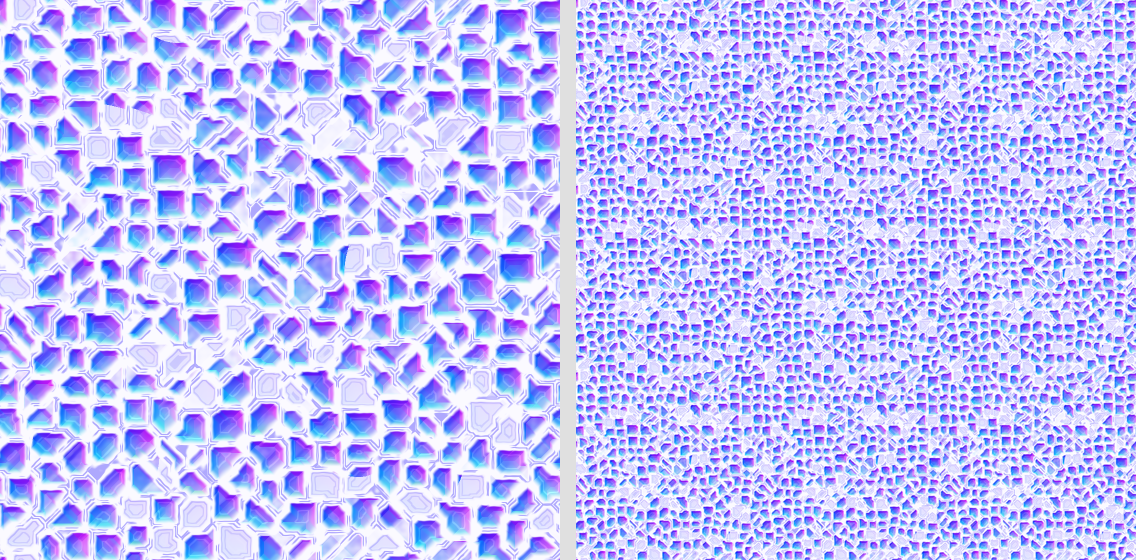
Left: one tile. Right: repeated 3 by 3.
Reproduce this texture map procedurally as a WebGL 2 fragment shader.

```glsl
#version 300 es
precision highp float;

uniform vec2 u_resolution;
out vec4 fragColor;

#define CELLS 18          // grains along one side of the tile
#define JITTER 0.84       // scatter of the grain centres
#define RIM 0.13          // where the white gap ends
#define BODY 0.37         // where the full colour begins
#define TILT 0.40         // colour swing of the bevels
#define PALE_SHARE 0.14   // share of washed-out grains
#define SEAM_WIDTH 0.045  // thickness of the thin lines

const vec3 WHITE = vec3(0.985, 0.98, 1.0);
const vec3 FLAT_BLUE = vec3(0.47, 0.49, 0.99);
const vec3 SEAM_VIOLET = vec3(0.50, 0.46, 0.99);
const vec3 PALE_LILAC = vec3(0.92, 0.91, 1.0);

// Integer hash on a lattice that wraps after `period` steps
vec2 hash(ivec2 cell, int period, uint seed) {
    uvec2 v = uvec2((cell % period + period) % period) + seed * 97u;
    for (int i = 0; i < 2; i++) {
        v = v * 1664525u + 1013904223u;
        v.x += v.y * 1664525u;
        v.y += v.x * 1664525u;
        v ^= v >> 16u;
    }
    return vec2(v) * exp2(-32.0);
}

float cornerSlope(ivec2 cell, vec2 offset, int period, uint seed) {
    float angle = 6.2832 * hash(cell, period, seed).x;
    return dot(vec2(cos(angle), sin(angle)), offset);
}

// Wrapping gradient noise, about -0.7 to 0.7
float noise(vec2 uv, int period, uint seed) {
    vec2 p = uv * float(period);
    ivec2 c = ivec2(floor(p));
    vec2 f = fract(p);
    vec2 w = f * f * f * (f * (f * 6.0 - 15.0) + 10.0);
    ivec2 e = ivec2(1, 0);
    float low = mix(cornerSlope(c, f, period, seed),
                    cornerSlope(c + e.xy, f - vec2(1, 0), period, seed), w.x);
    float high = mix(cornerSlope(c + e.yx, f - vec2(0, 1), period, seed),
                     cornerSlope(c + e.xx, f - vec2(1, 1), period, seed), w.x);
    return mix(low, high, w.y);
}

float squareDistance(vec2 v) { return max(abs(v.x), abs(v.y)); }

// Slope of the square distance, softened along the diagonals
vec2 facet(vec2 v) {
    const float soft = 0.09;
    float alongX = smoothstep(-soft, soft, abs(v.x) - abs(v.y));
    return clamp(v / soft, -1.0, 1.0) * vec2(alongX, 1.0 - alongX);
}

float line(float value, float level) {
    return 1.0 - smoothstep(0.4 * SEAM_WIDTH, 1.3 * SEAM_WIDTH, abs(value - level));
}

vec3 crystals(vec2 uv) {
    // Nearest and second nearest centre in square distance
    vec2 p = uv * float(CELLS);
    ivec2 base = ivec2(floor(p)), id = base;
    vec2 near = vec2(9.0), next = vec2(9.0);
    for (int y = -2; y <= 2; y++)
    for (int x = -2; x <= 2; x++) {
        ivec2 cell = base + ivec2(x, y);
        vec2 centre = vec2(cell) + 0.5 + JITTER * (hash(cell, CELLS, 1u) - 0.5);
        vec2 v = p - centre;
        float d = squareDistance(v);
        if (d < squareDistance(near)) { next = near; near = v; id = cell; }
        else if (d < squareDistance(next)) next = v;
    }
    float ripple = noise(uv, CELLS * 4, 2u);
    float edge = squareDistance(next) - squareDistance(near) + 0.05 * ripple;
    vec2 outward = 0.5 * (facet(near) - facet(next));
    vec2 traits = hash(id, CELLS, 3u);
    vec2 lean = hash(id, CELLS, 4u) - 0.5;

    // Bevelled body: steep at the rim, calmer inside
    float steep = 1.0 - 0.7 * smoothstep(0.25, 0.8, edge);
    vec2 sheen = vec2(noise(uv, CELLS * 2, 5u), noise(uv, CELLS * 2, 6u));
    vec2 slope = 0.75 * outward * steep + 0.7 * near + 0.45 * lean + 0.35 * sheen;
    slope = clamp(slope, -1.0, 1.0);
    vec3 body = FLAT_BLUE + vec3(TILT * slope.x, -TILT * slope.y, -0.03 * abs(slope.y));
    body.b -= 0.12 * smoothstep(0.3, 0.9, -slope.y) * smoothstep(0.1, 0.5, lean.y);
    body += 0.10 * line(edge, 0.45 + 0.3 * traits.y);

    // Washed-out grains with nested outlines
    float pale = step(traits.x + 0.25 * noise(uv, 4, 7u), PALE_SHARE);
    float rings = max(line(edge, 0.30), 0.6 * line(edge, 0.52));
    vec3 faint = mix(PALE_LILAC, SEAM_VIOLET, 0.4 * rings);
    body = mix(body, mix(faint, body, 0.06), pale);

    // White gap: crisp at the top of a grain, glowing at its foot
    float fill = smoothstep(RIM + 0.05 * outward.y, BODY - 0.08 * outward.y, edge);
    vec3 colour = mix(WHITE, body, fill);

    // Broken thin lines inside the gap
    float broken = smoothstep(-0.08, 0.12, noise(uv, CELLS * 2, 8u) + 0.3 * ripple);
    float seam = line(edge, 0.02 + 0.10 * traits.y) * broken * (1.0 - fill);
    return clamp(mix(colour, SEAM_VIOLET, 0.62 * seam), 0.0, 1.0);
}

void main() {
    // Four samples per pixel smooth the facet edges
    vec3 sum = vec3(0.0);
    for (int i = 0; i < 4; i++) {
        vec2 shift = 0.5 * vec2(i & 1, i >> 1) - 0.25;
        sum += crystals((gl_FragCoord.xy + shift) / u_resolution);
    }
    fragColor = vec4(0.25 * sum, 1.0);
}
```
